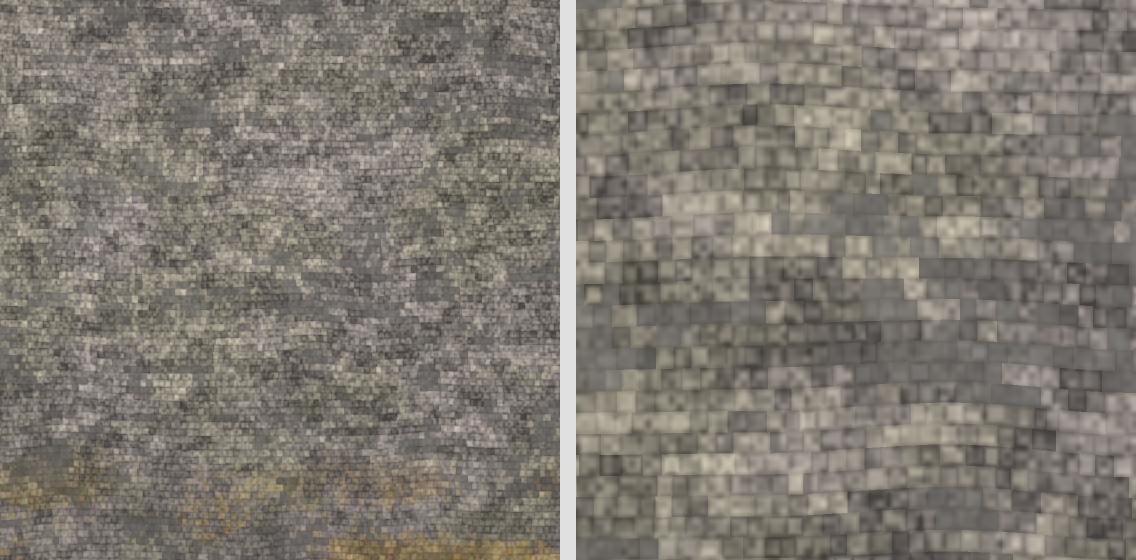
Left: the whole. Right: its middle third, enlarged.
Give the GLSL for this texture, as a WebGL 2 fragment shader.

```glsl
#version 300 es
precision highp float;

uniform vec2 u_resolution;
out vec4 fragColor;

#define TILES vec2(88.0, 80.0)
#define GRAIN_SCALE 210.0
#define GRAIN_CONTRAST 0.31
#define TILE_CONTRAST 0.15
#define CLUMP_CONTRAST 0.24
#define CLOUD_CONTRAST 0.13
#define JOINT_DEPTH 0.085
#define DARK_DEPTH 0.085
#define BASE_TONE 0.545
#define OCHRE_HEIGHT 0.24

float hash(vec2 p) {
    vec3 q = fract(vec3(p.xyx) * vec3(0.1031, 0.1030, 0.0973));
    q += dot(q, q.yzx + 33.33);
    return fract((q.x + q.y) * q.z);
}

float noise(vec2 p) {
    vec2 cell = floor(p);
    vec2 f = fract(p);
    f = f * f * (3.0 - 2.0 * f);
    float low = mix(hash(cell), hash(cell + vec2(1.0, 0.0)), f.x);
    float high = mix(hash(cell + vec2(0.0, 1.0)), hash(cell + vec2(1.0, 1.0)), f.x);
    return mix(low, high, f.y);
}

float fbm(vec2 p) {
    float sum = 0.0;
    float weight = 0.5;
    for (int i = 0; i < 4; i++) {
        sum += weight * noise(p);
        p = p * 2.03 + 17.3;
        weight *= 0.5;
    }
    return sum / 0.9375;
}

vec3 weatheredTiles(vec2 uv) {
    // Slightly uneven courses with staggered tiles
    vec2 p = uv * TILES;
    p.y += 0.8 * (noise(uv * vec2(9.0, 5.0) + 40.0) - 0.5);
    float course = floor(p.y);
    p.x += 0.5 * mod(course, 2.0) + 0.5 * hash(vec2(course, 7.0));
    p.x += 0.9 * noise(vec2(p.x * 0.45, course * 3.7));
    vec2 id = floor(p);
    vec2 f = fract(p);

    // Soft joints, fainter in some places
    vec2 edge = min(f, 1.0 - f);
    vec2 gap = 1.0 - smoothstep(0.02, 0.26, edge);
    float joint = max(gap.x * 0.8, gap.y) * (0.5 + 0.8 * noise(p * 0.7 + 90.0));

    // Tone from wide clouds down to single tiles
    float cloud = fbm(uv * vec2(5.0, 6.0) + 3.0) - 0.5;
    float clump = noise(id * vec2(0.28, 0.55) + 11.0) - 0.5;
    float single = hash(id + 23.0) - 0.5;
    float grain = 0.7 * noise(uv * GRAIN_SCALE) + 0.3 * noise(uv * GRAIN_SCALE * 0.53 + 60.0) - 0.5;

    // Runs of smooth, dark replacement tiles
    float patches = noise(id * vec2(0.22, 0.45) + 71.0) + 0.35 * hash(id + 51.0) - 0.35 * cloud;
    float dark = smoothstep(0.88, 1.02, patches);

    float foot = 1.0 - smoothstep(0.0, 0.4, uv.y);
    float rough = mix(1.0, 0.7, foot) * (1.0 - 0.6 * dark);
    float tone = BASE_TONE + CLOUD_CONTRAST * cloud;
    tone += rough * (CLUMP_CONTRAST * clump + TILE_CONTRAST * single + GRAIN_CONTRAST * grain);
    tone -= JOINT_DEPTH * joint * (1.0 - 0.6 * dark) + DARK_DEPTH * dark;
    tone -= 0.045 * foot + 0.025 * smoothstep(0.8, 1.0, uv.x);

    // Pale glints on a few tiles
    float glint = step(0.95, hash(id + 133.0)) * (1.0 - joint);
    tone += 0.08 * rough * glint;
    tone = clamp(tone, 0.27, 0.85);

    // Mauve grey shadows, olive middles and cream highlights
    float olive = smoothstep(0.35, 0.65, fbm(uv * vec2(6.0, 7.0) + 31.0) + 0.2 * single);
    olive *= 1.0 - 0.5 * smoothstep(0.6, 1.0, uv.y);
    vec3 tint = mix(vec3(1.0, 0.945, 0.91), vec3(0.99, 0.95, 0.855), olive);
    tint = mix(tint, vec3(0.97, 0.95, 0.925), 0.7 * dark);
    vec3 color = tone * tint;

    // Ochre growth along the foot
    float stain = 1.0 - smoothstep(0.02, OCHRE_HEIGHT, uv.y);
    float growth = smoothstep(0.42, 0.72, noise(uv * vec2(8.0, 14.0) + 5.0) + 0.45 * single);
    color *= mix(vec3(1.0), vec3(1.06, 0.97, 0.76), stain * growth);
    float speck = step(0.955, hash(id + 211.0)) * (1.0 - joint) * stain * growth;
    return mix(color, vec3(0.66, 0.52, 0.24), 0.6 * speck);
}

void main() {
    // Four offset samples smooth the tile borders
    vec3 color = vec3(0.0);
    for (int i = 0; i < 4; i++) {
        vec2 offset = vec2(float(i % 2), float(i / 2)) - 0.5;
        color += weatheredTiles((gl_FragCoord.xy + 0.6 * offset) / u_resolution);
    }
    fragColor = vec4(color * 0.25, 1.0);
}
```
